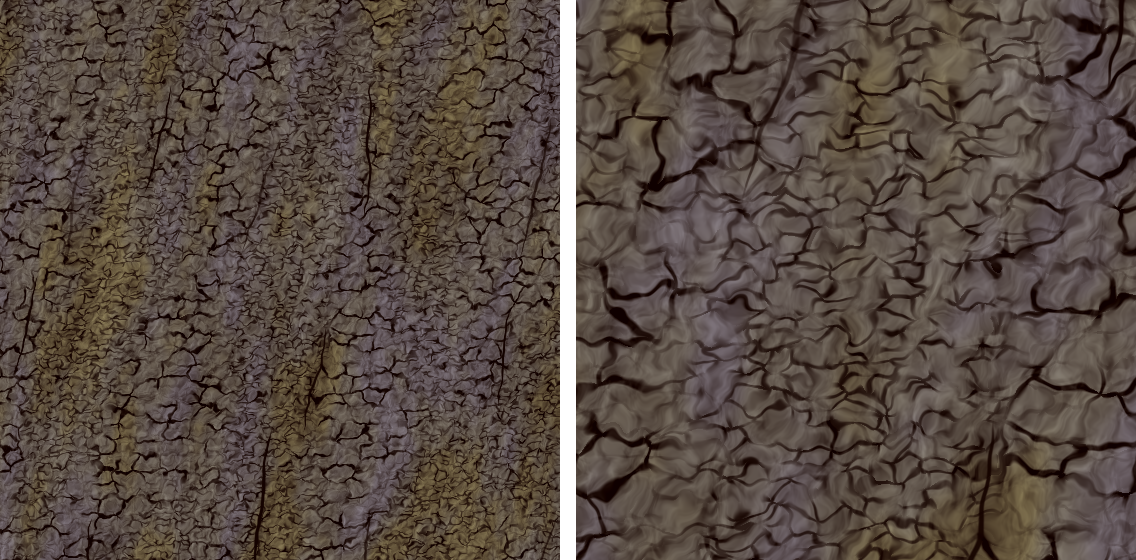
Left: the whole. Right: its middle third, enlarged.
A WebGL 2 fragment shader for this texture:

```glsl
#version 300 es
precision highp float;
// Weathered tree bark: leaning streaks of brown, ochre and violet grey, with
// flaky grain, two sizes of Voronoi crack networks and long tapering fissures.
// One tone value is summed from these layers and mapped to a brown ramp.

uniform vec2 u_resolution;
out vec4 fragColor;

const float TAU = 6.2832;
const vec3 CREVICE = vec3(0.13, 0.065, 0.045);
const vec3 PALE_BARK = vec3(0.49, 0.455, 0.41);

vec2 hash2(vec2 cell) {
  vec3 q = fract(cell.xyx * vec3(0.1031, 0.1030, 0.0973));
  q += dot(q, q.yzx + 33.33);
  return fract((q.xx + q.yz) * q.zy);
}

float cornerSlope(vec2 corner, vec2 offset) {
  float angle = TAU * hash2(corner).x;
  return dot(vec2(cos(angle), sin(angle)), offset);
}

float gradientNoise(vec2 p) {
  vec2 i = floor(p), f = fract(p);
  vec2 u = f * f * f * (f * (f * 6.0 - 15.0) + 10.0);
  vec2 e = vec2(1.0, 0.0);
  return mix(
    mix(cornerSlope(i, f), cornerSlope(i + e, f - e), u.x),
    mix(cornerSlope(i + e.yx, f - e.yx), cornerSlope(i + 1.0, f - 1.0), u.x), u.y);
}

float fbm(vec2 p, int octaves) {
  float sum = 0.0, amplitude = 1.0;
  for (int i = 0; i < octaves; i++) {
    sum += amplitude * gradientNoise(p);
    p = mat2(1.6, 1.2, -1.2, 1.6) * p + 17.3;
    amplitude *= 0.6;
  }
  return sum;
}

// Distance to the nearest Voronoi border (x) and the border normal (yz).
vec3 cellBorder(vec2 p) {
  vec2 base = floor(p), nearest = vec2(9.0), second = vec2(9.0);
  for (int y = -1; y <= 1; y++) {
    for (int x = -1; x <= 1; x++) {
      vec2 cell = base + vec2(x, y);
      vec2 site = cell + 0.1 + 0.8 * hash2(cell) - p;
      if (dot(site, site) < dot(nearest, nearest)) {
        second = nearest;
        nearest = site;
      } else if (dot(site, site) < dot(second, second)) {
        second = site;
      }
    }
  }
  vec2 normal = normalize(second - nearest);
  return vec3(dot(0.5 * (nearest + second), normal), normal);
}

// Broken crack network; cracks across the trunk open wider than those along it.
float crackNetwork(vec2 p, vec2 scale, float width, float soft) {
  vec3 border = cellBorder(p * scale);
  float opening = width * scale.y * mix(0.45, 1.0, abs(border.z));
  opening *= 1.0 + 0.9 * gradientNoise(p * 70.0);
  float broken = smoothstep(-0.3, 0.2, gradientNoise(p * scale * 0.8 + 5.0));
  return broken * (1.0 - smoothstep(0.4 * opening, opening + soft * scale.y, border.x));
}

// Long leaning fissures, one per jittered grid cell: core (x) and shadow (y).
vec2 fissures(vec2 p, vec2 size, float soft) {
  vec2 base = floor(p / size), result = vec2(0.0);
  float wobble = 0.012 * gradientNoise(p * 11.0) + 0.004 * gradientNoise(p * 45.0);
  for (int y = -1; y <= 1; y++) {
    for (int x = -1; x <= 1; x++) {
      vec2 cell = base + vec2(x, y);
      vec2 place = hash2(cell + 31.0), form = hash2(cell + 73.0);
      vec2 d = p - (cell + 0.15 + 0.7 * place) * size;
      float halfLength = mix(0.08, 0.17, form.x);
      float side = abs(d.x - mix(0.02, 0.33, form.y) * d.y - wobble);
      float taper = max(0.0, 1.0 - d.y * d.y / (halfLength * halfLength));
      float strength = smoothstep(0.1, 0.5, place.y) * smoothstep(0.0, 0.35, taper);
      float width = 0.0031 * taper * mix(0.45, 1.0, form.x);
      float core = 1.0 - smoothstep(0.5 * width, width + soft, side);
      result = max(result, strength * vec2(core, exp(-side / 0.009)));
    }
  }
  return result;
}

void main() {
  float extent = min(u_resolution.x, u_resolution.y);
  vec2 p = gl_FragCoord.xy / extent;
  float soft = max(0.0008, 0.7 / extent);

  // Grain coordinates lean with the trunk and wander gently.
  vec2 grain = vec2(p.x - 0.2 * p.y, p.y) + 3.0;
  grain.x += 0.04 * gradientNoise(p * 3.0 + 8.0);
  vec2 jag = vec2(gradientNoise(p * 38.0), gradientNoise(p * 38.0 + 50.0));
  jag += 0.45 * vec2(gradientNoise(p * 95.0), gradientNoise(p * 95.0 + 50.0));
  vec2 rough = grain + 0.011 * jag;

  // Streaks, flaky grain and side-lit relief.
  float streak = fbm(grain * vec2(13.0, 2.6), 3);
  float flakes = fbm(rough * vec2(75.0, 50.0), 4);
  vec2 reliefScale = vec2(100.0, 62.0);
  float relief = fbm(rough * reliefScale + 20.0, 3)
               - fbm((rough + vec2(0.004, -0.004)) * reliefScale + 20.0, 3);

  // Coarse plates and finely crazed bark trade places in tall patches.
  float plates = smoothstep(-0.18, 0.16, gradientNoise(grain * vec2(6.0, 2.7) + 4.0));
  float coarse = crackNetwork(rough, vec2(27.0, 37.0), 0.0024, soft);
  float fine = crackNetwork(rough + 7.0, vec2(60.0, 102.0), 0.0012, soft);
  vec2 fissure = fissures(p + 2.0, vec2(0.2, 0.36), soft);

  float tone = 0.74 + 0.2 * streak + 0.27 * flakes + 0.2 * relief;
  tone -= 0.85 * coarse * mix(0.25, 1.0, plates);
  tone -= 0.62 * fine * mix(1.0, 0.3, plates);
  tone -= 0.22 * fissure.y;
  tone = mix(tone, -0.15, fissure.x);
  vec3 color = mix(CREVICE, PALE_BARK, clamp(tone, -0.2, 1.3));

  // Ochre and violet weathering along the grain.
  float hue = fbm(grain * vec2(7.0, 2.5) + 40.0, 3) + 0.2 * gradientNoise(p * 40.0);
  color *= mix(vec3(1.0), vec3(1.04, 1.0, 0.78), smoothstep(0.0, 0.45, hue));
  color *= mix(vec3(1.0), vec3(0.99, 0.98, 1.16), smoothstep(0.0, 0.45, -hue));
  fragColor = vec4(max(color, 0.0), 1.0);
}
```
